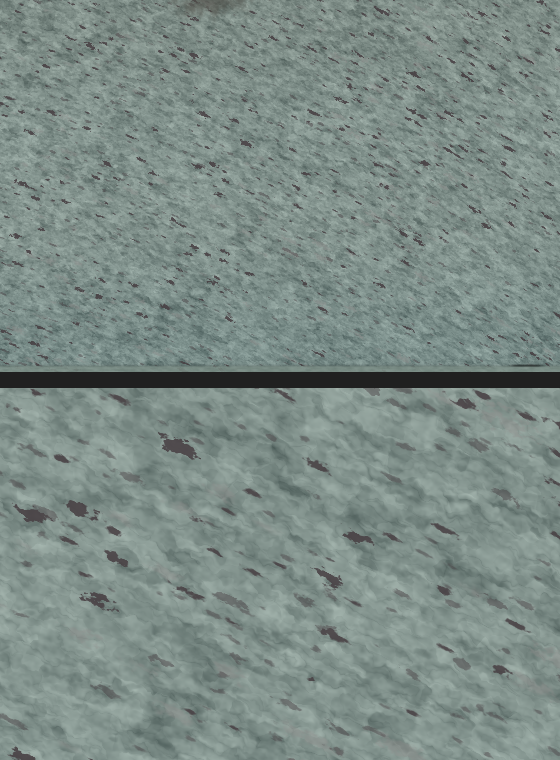
Top: the whole. Bottom: its middle third, enlarged.
Reproduce this texture procedurally as a Shadertoy shader.

```glsl
// A slab of grey-green granite with a slanted, slightly bent grain.
// Stretched noise and crisp cellular crystals set the stone tone; dark wisps
// and small maroon flecks, scattered by cell, follow the same grain.

const vec3 STONE  = vec3(0.541, 0.606, 0.583);
const vec3 MAROON = vec3(0.275, 0.240, 0.255);
const vec3 BLUSH  = vec3(0.560, 0.550, 0.545);
const vec3 STAIN  = vec3(0.310, 0.310, 0.285);
const vec3 LEDGE  = vec3(0.475, 0.545, 0.515);

float hash(vec2 p) {
    vec3 a = fract(vec3(p.xyx) * 0.1031);
    a += dot(a, a.yzx + 33.33);
    return fract((a.x + a.y) * a.z);
}

vec2 hash2(vec2 p) {
    return vec2(hash(p + 17.3), hash(p + 71.9));
}

float noise(vec2 p) {
    vec2 i = floor(p), f = fract(p);
    f = f * f * (3.0 - 2.0 * f);
    float low  = mix(hash(i), hash(i + vec2(1, 0)), f.x);
    float high = mix(hash(i + vec2(0, 1)), hash(i + vec2(1, 1)), f.x);
    return mix(low, high, f.y);
}

// Noise in three octaves, with its mean at zero
float layers(vec2 p) {
    return 0.5 * noise(p) + 0.3 * noise(p * 2.1 + 5.0) + 0.2 * noise(p * 4.3 + 11.0) - 0.5;
}

// Bend the slab, then turn it so that x runs along the grain
vec2 grainSpace(vec2 p, float angle, float bend) {
    p.y += bend * (p.x - 0.75) * (p.x - 0.75);
    float c = cos(angle), s = sin(angle);
    return vec2(c * p.x - s * p.y, s * p.x + c * p.y) + 3.0;
}

// Random tone of the nearest crystal, blended across borders
float crystals(vec2 p, float sharpness) {
    vec2 i = floor(p), f = fract(p);
    float sum = 0.0, total = 0.0;
    for (int y = -1; y <= 1; y++)
    for (int x = -1; x <= 1; x++) {
        vec2 o = vec2(x, y);
        vec2 d = o + hash2(i + o) - f;
        float w = exp(-sharpness * dot(d, d));
        sum += w * hash(i + o);
        total += w;
    }
    return sum / total;
}

// Thin dark lines along the middle level of layered noise
float veins(vec2 p, float thinness) {
    return pow(max(0.0, 1.0 - 2.0 * abs(layers(p))), thinness);
}

// Coverage of scattered slim ellipses with ragged outlines
float flecks(vec2 q, vec2 cell, float chance, float ragged, float blur) {
    vec2 home = floor(q / cell);
    float nearest = 1.0;
    for (int y = -1; y <= 1; y++)
    for (int x = -1; x <= 1; x++) {
        vec2 id = home + vec2(x, y);
        float crowd = chance * (0.2 + 1.6 * noise(id * 0.27));
        if (hash(id + 5.1) > crowd) continue;
        vec2 r = hash2(id);
        float halfLength = cell.x * mix(0.13, 0.38, r.x * r.x);
        vec2 size = halfLength * vec2(1.0, mix(0.20, 0.38, r.y));
        vec2 d = q - (id + 0.2 + 0.6 * r.yx) * cell;
        nearest = min(nearest, (length(d / size) - 1.0 + ragged) * size.y);
    }
    return 1.0 - smoothstep(-blur, blur, nearest);
}

// Signed tone of the stone: pale crystals parted by dark wisps
float stoneTone(vec2 p, vec2 q) {
    vec2 warp = 0.010 * vec2(layers(q * 80.0), layers(q * 80.0 + 40.0));
    vec2 w = q + warp;
    float tone = 0.035 * (noise(q * vec2(8, 16)) - 0.5);
    tone += 0.12 * layers(w * vec2(40, 90));
    tone += 0.055 * (noise(q * vec2(120, 220)) - 0.5);
    tone += 0.04 * (noise(p * 260.0) - 0.5);
    tone += 0.06 * (crystals(w * vec2(36, 66), 35.0) - 0.5);
    tone += 0.06 * (crystals(w * vec2(75, 135) + 20.0, 30.0) - 0.5);
    float wisps = smoothstep(0.02, 0.18, layers(w * vec2(28, 70) + 9.0));
    tone -= 0.065 * wisps * (0.5 + noise(q * vec2(60, 170)));
    tone -= 0.055 * veins(w * vec2(28, 76) + 30.0, 8.0);
    return tone;
}

// Slow light changes: dimmer and bluer below, slightly dim at the top
vec3 slabLight(vec2 p) {
    float low = smoothstep(0.42, 0.0, p.y);
    float top = smoothstep(0.60, 1.0, p.y);
    return -low * vec3(0.050, 0.037, 0.029) - top * vec3(0.016, 0.022, 0.024);
}

void mainImage(out vec4 fragColor, in vec2 fragCoord) {
    vec2 p = fragCoord / iResolution.y;
    float pixel = 1.0 / iResolution.y;
    vec2 q = grainSpace(p, 0.46, 0.08);

    vec3 color = STONE + stoneTone(p, q) * vec3(1.0, 1.01, 0.97) + slabLight(p);

    // Pale pinkish smears and broken maroon flecks
    float ragged = 3.0 * layers(q * vec2(110, 210)) + 0.10;
    float chance = 0.20 + 0.10 * smoothstep(0.1, 0.8, p.y);
    float blur = max(0.0009, 0.45 * pixel);
    float smear = flecks(q + 7.0, vec2(0.065, 0.028), 0.20, ragged, 0.003);
    float small = flecks(q + 2.0, vec2(0.030, 0.015), 0.24, ragged, blur);
    float large = flecks(q, vec2(0.045, 0.022), chance, ragged, blur);
    color = mix(color, BLUSH, 0.40 * smear);
    color = mix(color, MAROON, max(0.45 * small, 0.85 * large));

    // Mottled brown stain at the upper edge
    float spread = length((p - vec2(0.57, 1.01)) / vec2(0.15, 0.075));
    float stain = smoothstep(1.0, 0.2, spread + 0.9 * layers(p * 45.0));
    color = mix(color, STAIN, 0.65 * stain);

    // Plain ledge along the lower edge with a shadowed joint
    float ledge = 1.0 - smoothstep(-pixel, pixel, p.y - 0.016);
    vec3 ledgeColor = LEDGE + 0.07 * (noise(p * vec2(70, 200)) - 0.5);
    color = mix(color, ledgeColor, 0.85 * ledge);
    float joint = 1.0 - smoothstep(0.0, 0.003 + pixel, abs(p.y - 0.017));
    float gap = smoothstep(1.36, 1.39, p.x) * smoothstep(1.47, 1.44, p.x);
    color *= 1.0 - joint * (0.10 + 0.45 * gap);

    fragColor = vec4(color, 1.0);
}
```
